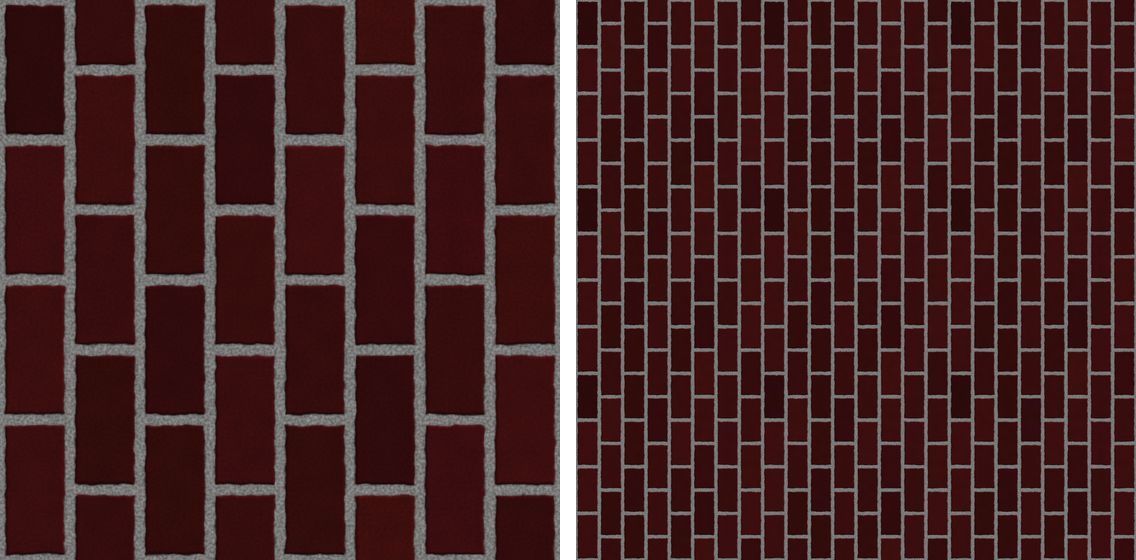
Left, the tile; right, the same tile 3 across and 3 down.
A WebGL 1 fragment shader for this pattern:

```glsl
precision highp float;
// Dark red upright bricks in a half-offset bond with rough grey mortar.

uniform vec2 u_resolution;

#define COLUMNS 8.0
#define ROWS 4.0
#define MORTAR_WIDTH 0.155
#define EDGE_SOFTNESS 0.018
#define EDGE_WOBBLE 0.026
#define BEVEL_WIDTH 0.055
#define BEVEL_SHADE 0.50
#define GRAIN_FREQUENCY 190.0
#define MORTAR_GRAIN 0.15
#define BRICK_GRAIN 0.14
#define BRICK_COLOR vec3(0.205, 0.048, 0.050)
#define MORTAR_COLOR vec3(0.475, 0.475, 0.472)

float hash(vec2 p) {
  vec3 v = fract(vec3(p.xyx) * vec3(0.1031, 0.1030, 0.0973));
  v += dot(v, v.yzx + 33.33);
  return fract((v.x + v.y) * v.z);
}

// Gradient at a lattice corner, wrapped to the period
vec2 cornerGradient(vec2 corner, float period, float seed) {
  float angle = 6.28319 * hash(mod(corner, period) + seed);
  return vec2(cos(angle), sin(angle));
}

// Tiling gradient noise with a whole number of cells across the canvas
float gradientNoise(vec2 uv, float period, float seed) {
  vec2 p = uv * period;
  vec2 i = floor(p);
  vec2 f = p - i;
  vec2 w = f * f * f * (f * (f * 6.0 - 15.0) + 10.0);
  vec2 e = vec2(1.0, 0.0);
  float a = dot(cornerGradient(i, period, seed), f);
  float b = dot(cornerGradient(i + e.xy, period, seed), f - e.xy);
  float c = dot(cornerGradient(i + e.yx, period, seed), f - e.yx);
  float d = dot(cornerGradient(i + e.xx, period, seed), f - e.xx);
  return mix(mix(a, b, w.x), mix(c, d, w.x), w.y);
}

float boxDistance(vec2 p, vec2 halfSize, float radius) {
  vec2 q = abs(p) - halfSize + radius;
  return length(max(q, 0.0)) + min(max(q.x, q.y), 0.0) - radius;
}

// Tone and slight hue shift chosen per brick
vec3 brickTint(vec2 id) {
  float tone = mix(0.74, 1.16, sqrt(hash(id + 17.0)));
  float hue = hash(id + 71.0) - 0.5;
  return BRICK_COLOR * tone * vec3(1.0, 1.0 - 0.12 * hue, 1.0 + 0.22 * hue);
}

void main() {
  vec2 uv = gl_FragCoord.xy / u_resolution;
  float pixel = COLUMNS / min(u_resolution.x, u_resolution.y);

  // Wobbly outlines; one unit is one column width
  vec2 wobble = vec2(gradientNoise(uv, 40.0, 3.0), gradientNoise(uv, 40.0, 57.0));
  wobble += 0.5 * vec2(gradientNoise(uv, 88.0, 11.0), gradientNoise(uv, 88.0, 29.0));
  vec2 grid = vec2(COLUMNS, ROWS);
  float brickHeight = COLUMNS / ROWS;
  vec2 p = uv * COLUMNS + EDGE_WOBBLE * wobble;

  // Every second column is shifted by half a brick
  float column = floor(p.x);
  vec2 cell = vec2(p.x, p.y / brickHeight + 0.5 * mod(column, 2.0));
  vec2 id = mod(floor(cell), grid);
  vec2 local = (fract(cell) - 0.5) * vec2(1.0, brickHeight);
  vec2 halfSize = 0.5 * (vec2(1.0, brickHeight) - MORTAR_WIDTH);
  float dist = boxDistance(local, halfSize, 0.02);

  // Fine grain and broad mottling
  float grain = gradientNoise(uv, GRAIN_FREQUENCY, 5.0)
              + 0.5 * gradientNoise(uv, 251.0, 41.0);
  float mottle = gradientNoise(uv, 24.0, 83.0);

  // Brick face with a bevel lit from the upper right
  vec2 inset = abs(local) - halfSize;
  vec2 normal = inset.x > inset.y ? vec2(sign(local.x), 0.0) : vec2(0.0, sign(local.y));
  float light = dot(normal, vec2(0.75, 0.9)) - 0.2;
  float bevel = smoothstep(-BEVEL_WIDTH, 0.0, dist);
  vec3 brick = brickTint(id) * (1.0 + BRICK_GRAIN * grain + 0.08 * mottle);
  brick *= 1.0 + BEVEL_SHADE * bevel * light;

  // Mortar, a little darker along the bricks
  float rim = 1.0 - smoothstep(0.0, 0.045, dist);
  vec3 mortar = MORTAR_COLOR + MORTAR_GRAIN * grain + 0.03 * mottle - 0.05 * rim;

  float soft = max(EDGE_SOFTNESS, pixel);
  float mortarMask = smoothstep(-soft, soft, dist);
  gl_FragColor = vec4(mix(brick, mortar, mortarMask), 1.0);
}
```
